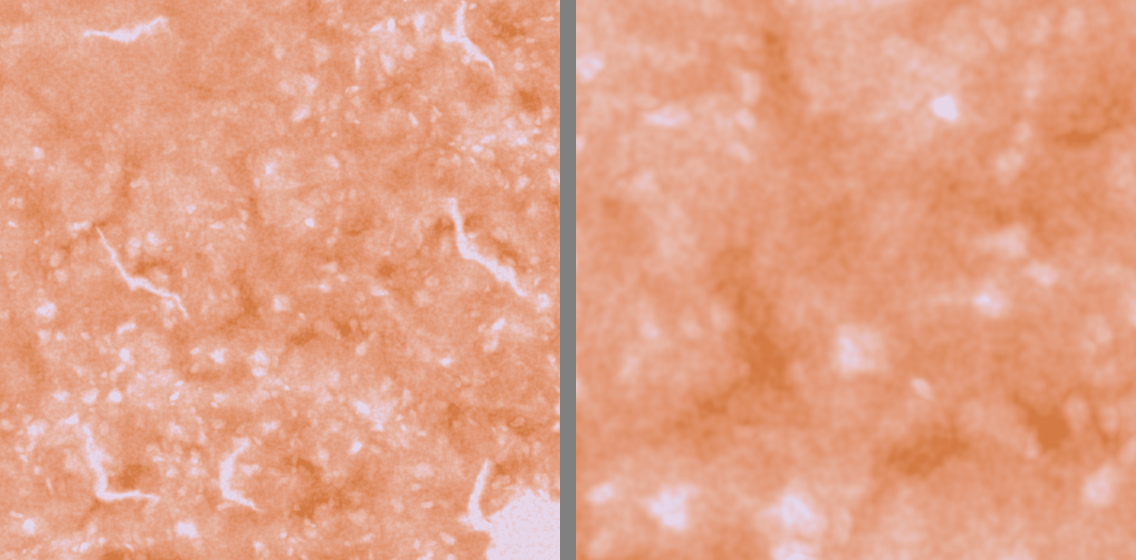
Left, the full canvas; right, a detail of the centre.
Give the GLSL for this texture, as a Shadertoy shader.

```glsl
// Stained tissue section: grainy orange ground, dark fibres, pale specks and lavender clefts.

vec2 hash2(vec2 p) {
    vec3 q = fract(p.xyx * vec3(0.1031, 0.1030, 0.0973));
    q += dot(q, q.yzx + 33.33);
    return fract((q.xx + q.yz) * q.zy);
}

float cornerSlope(vec2 cell, vec2 offset) {
    float angle = 6.2832 * hash2(cell + 71.0).x;
    return dot(vec2(cos(angle), sin(angle)), offset);
}

float gradientNoise(vec2 p) {
    vec2 i = floor(p), f = fract(p), e = vec2(1, 0);
    vec2 u = f * f * f * (f * (f * 6.0 - 15.0) + 10.0);
    return mix(mix(cornerSlope(i, f), cornerSlope(i + e, f - e), u.x),
               mix(cornerSlope(i + e.yx, f - e.yx), cornerSlope(i + 1.0, f - 1.0), u.x), u.y);
}

vec2 noise2(vec2 p) {
    return vec2(gradientNoise(p), gradientNoise(p + 37.4));
}

// Soft round specks, gathered where the cluster noise is high
float specks(vec2 p, float scale) {
    vec2 g = p * scale, base = floor(g);
    float glow = 0.0;
    for (int y = -1; y <= 1; y++)
    for (int x = -1; x <= 1; x++) {
        vec2 cell = base + vec2(x, y);
        vec2 trait = hash2(cell + 211.0);
        float cluster = gradientNoise(cell / scale * 7.0 + 15.0);
        float present = step(trait.x, 0.38 + 1.1 * cluster);
        float radius = mix(0.3, 0.55, trait.y);
        float d = length(g - cell - 0.15 - 0.7 * hash2(cell));
        float strength = mix(1.0, 3.0, fract(trait.y * 7.3));
        glow = max(glow, present * strength * smoothstep(radius, 0.08, d));
    }
    return glow;
}

// Distance to a straight arm that narrows toward its tip
float taperedArm(vec2 p, vec2 root, vec2 reach, float width) {
    float h = clamp(dot(p - root, reach) / dot(reach, reach), 0.0, 1.0);
    return length(p - root - reach * h) - width * (1.0 - 0.6 * h);
}

// Bent clefts spread over a jittered grid, plus one open cavity
float cleftDistance(vec2 p) {
    float d = length((p - vec2(0.97, 0.03)) * vec2(0.85, 1.0)) - 0.09;
    for (int i = 0; i < 9; i++) {
        if (i == 4 || i == 7) continue;
        vec2 cell = vec2(i % 3, i / 3);
        vec2 trait = hash2(cell + 5.0), size = hash2(cell + 19.0);
        vec2 joint = (cell + 0.2 + 0.6 * hash2(cell + 43.0)) / 3.0;
        float angle = mix(-0.9, 0.4, trait.x);
        float bend = angle + mix(2.0, 2.9, trait.y);
        float width = mix(0.007, 0.016, size.x);
        float span = mix(0.06, 0.13, size.y);
        d = min(d, taperedArm(p, joint, span * vec2(cos(angle), sin(angle)), width));
        d = min(d, taperedArm(p, joint, span * vec2(cos(bend), sin(bend)), width));
    }
    return d;
}

// Stain ramp from dense orange to bare lavender
vec3 stainColor(float tone) {
    vec3 ramp[7] = vec3[7](
        vec3(0.83, 0.48, 0.27), vec3(0.87, 0.55, 0.38), vec3(0.89, 0.60, 0.47),
        vec3(0.90, 0.65, 0.55), vec3(0.91, 0.71, 0.64), vec3(0.92, 0.76, 0.76),
        vec3(0.90, 0.84, 0.91));
    vec3 color = ramp[0];
    for (int k = 0; k < 6; k++)
        color = mix(color, ramp[k + 1], clamp(tone + 1.0 - float(k), 0.0, 1.0));
    return color;
}

void mainImage(out vec4 fragColor, in vec2 fragCoord) {
    vec2 p = fragCoord / iResolution.y;
    vec2 warped = p + 0.03 * noise2(p * 9.0) + 0.012 * noise2(p * 36.0);
    float calm = smoothstep(0.42, 0.12, length(p - vec2(0.25, 0.98)));

    // Cloudy stain density
    float clouds = 1.7 * gradientNoise(warped * 5.0 + 3.0)
                 + 2.3 * gradientNoise(warped * 11.0 + 8.0)
                 + 1.8 * gradientNoise(warped * 23.0)
                 + 1.0 * gradientNoise(warped * 48.0);
    float tone = 1.6 + clouds * (1.0 - 0.5 * calm);

    // Dark fibres along noise ridges, broken into short lengths
    float ridge = smoothstep(0.15, 0.0, abs(gradientNoise(warped * vec2(4.5, 6.0) + 21.0)));
    float broken = smoothstep(-0.15, 0.25, gradientNoise(p * 6.0 + 50.0));
    tone -= 1.7 * ridge * broken * (1.0 - 0.6 * calm);

    // Pale specks in two sizes
    float pale = max(specks(warped, 23.0), 0.75 * specks(warped + 4.0, 36.0));
    tone += pale * (1.0 - 0.75 * calm);

    // Clefts with a soft halo
    float cleft = cleftDistance(warped + 0.018 * noise2(p * 17.0 + 60.0));
    tone += 0.6 * smoothstep(0.025, 0.0, cleft);
    tone = mix(tone, 5.0, smoothstep(0.007, -0.007, cleft));

    // Fine grain
    tone += 1.0 * gradientNoise(p * 100.0) + 0.8 * gradientNoise(p * 175.0 + 9.0);

    fragColor = vec4(stainColor(tone), 1.0);
}
```
